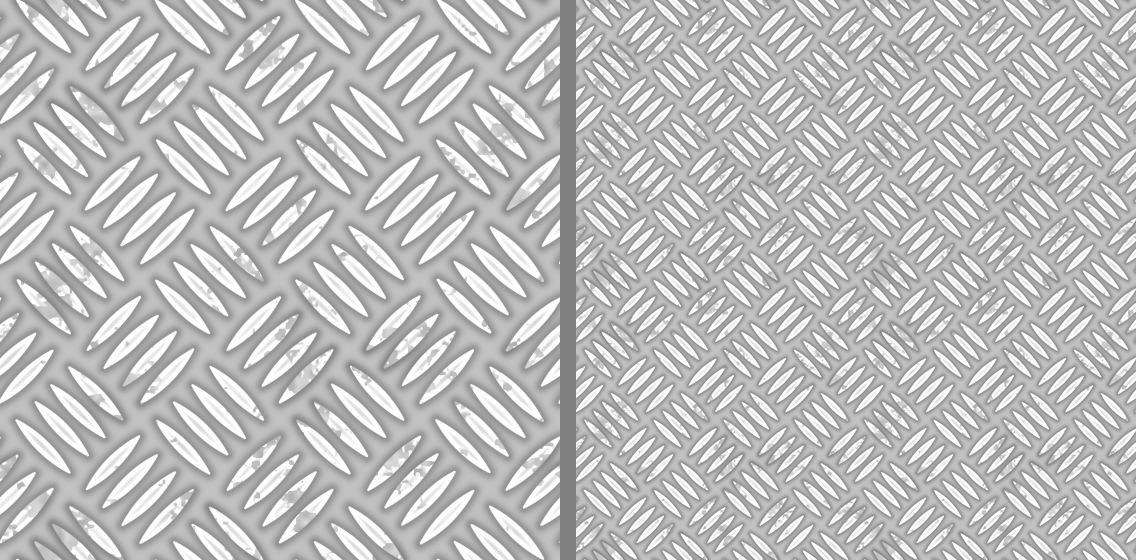
Left: one tile. Right: repeated 2 by 2.
Give the GLSL for this texture, as a WebGL 1 fragment shader.

```glsl
precision highp float;
uniform vec2 u_resolution;

const float REPEATS = 4.0;
const float BAR_SPACING = 0.253;
const vec2 BAR_HALF_SIZE = vec2(0.374, 0.057);
const float TIP_ROUNDING = 0.012;
const float SHADOW_REACH = 0.060;
const float PLATE_GRAY = 0.762;
const float SHADOW_DEPTH = 0.185;

float hash(vec2 p) {
  return fract(sin(dot(p, vec2(127.1, 311.7))) * 43758.5453);
}

// Value noise that wraps after "period" lattice steps across the canvas
float wrapNoise(vec2 uv, float period, float seed) {
  vec2 p = uv * period;
  vec2 i = floor(p);
  vec2 f = p - i;
  f = f * f * (3.0 - 2.0 * f);
  vec2 a = mod(i, period) + seed;
  vec2 b = mod(i + 1.0, period) + seed;
  return mix(mix(hash(a), hash(vec2(b.x, a.y)), f.x),
             mix(hash(vec2(a.x, b.y)), hash(b), f.x), f.y);
}

// Signed distance to a pointed lens lying along x
float lensDistance(vec2 p, vec2 halfSize) {
  float w = halfSize.x;
  float h = halfSize.y;
  float d = 0.5 * (w * w - h * h) / h;
  p = abs(p);
  vec3 arc = (w * p.y < d * (p.x - w)) ? vec3(0.0, w, 0.0) : vec3(-d, 0.0, d + h);
  return length(p.yx - arc.xy) - arc.z;
}

// Wrapped identity of a cell of the diagonal grid
vec2 wrapCell(vec2 cell) {
  vec2 doubled = vec2(cell.x + cell.y + 1.0, cell.x - cell.y);
  return floor(mod(doubled + 0.5, 2.0 * REPEATS));
}

// Returns nearest bar distance, summed shadow and that bar's random value
vec3 treadBars(vec2 q) {
  float nearest = 10.0;
  float lit = 1.0;
  float barRandom = 0.0;
  vec2 home = floor(q);
  for (int y = -1; y <= 1; y++) {
    for (int x = -1; x <= 1; x++) {
      vec2 cell = home + vec2(float(x), float(y));
      vec2 local = q - cell - 0.5;
      // Neighbouring groups alternate direction
      if (mod(cell.x + cell.y, 2.0) < 0.5) local = local.yx;
      vec2 id = wrapCell(cell);
      for (int k = 0; k < 4; k++) {
        float n = float(k);
        float rnd = hash(id + n * 17.3);
        vec2 jitter = 0.016 * (vec2(rnd, hash(id + n * 9.7 + 3.1)) - 0.5);
        vec2 p = local - vec2(0.0, (n - 1.5) * BAR_SPACING) - jitter;
        p.y += p.x * 0.03 * (rnd - 0.5);
        float d = lensDistance(p, BAR_HALF_SIZE) - TIP_ROUNDING;
        float reach = max(d, 0.0) / SHADOW_REACH;
        lit *= 1.0 - exp(-reach * reach);
        if (d < nearest) {
          nearest = d;
          barRandom = rnd;
        }
      }
    }
  }
  return vec3(nearest, 1.0 - lit, barRandom);
}

// Polished bar with a faint grey streak down its middle
float barGray(float depth, float grain) {
  float streak = smoothstep(0.036, 0.062, depth);
  return 1.0 - 0.17 * streak * (0.35 + 0.65 * grain);
}

// Blotchy scuffs with ragged edges, gathered where the dirt is strong
float wearAmount(vec2 uv, float dirt, float barRandom) {
  float blotch = 0.62 * wrapNoise(uv, 52.0, 5.0) + 0.38 * wrapNoise(uv, 150.0, 31.0);
  float score = blotch + 0.65 * (dirt - 0.5) + 0.16 * (barRandom - 0.5);
  return smoothstep(0.66, 0.77, score);
}

void main() {
  vec2 uv = gl_FragCoord.xy / u_resolution;
  vec2 p = uv * REPEATS;
  vec2 q = vec2(p.x + p.y, p.x - p.y);
  float edge = 1.1 * REPEATS / min(u_resolution.x, u_resolution.y);

  vec3 bars = treadBars(q);
  float dirt = wrapNoise(uv, 11.0, 71.0);
  float grain = wrapNoise(uv, 40.0, 13.0);

  // Plate with soft shadows and light smudges
  float plate = PLATE_GRAY - SHADOW_DEPTH * bars.y;
  plate -= 0.05 * bars.y * smoothstep(0.6, 0.95, dirt);

  // Raised bars, scuffed in places
  float metal = barGray(-bars.x, grain);
  float scuffGray = 0.64 + 0.2 * wrapNoise(uv, 75.0, 47.0);
  metal = mix(metal, scuffGray, 0.88 * wearAmount(uv, dirt, bars.z));

  float gray = mix(metal, plate, smoothstep(-edge, edge, bars.x));
  gl_FragColor = vec4(vec3(gray), 1.0);
}
```
